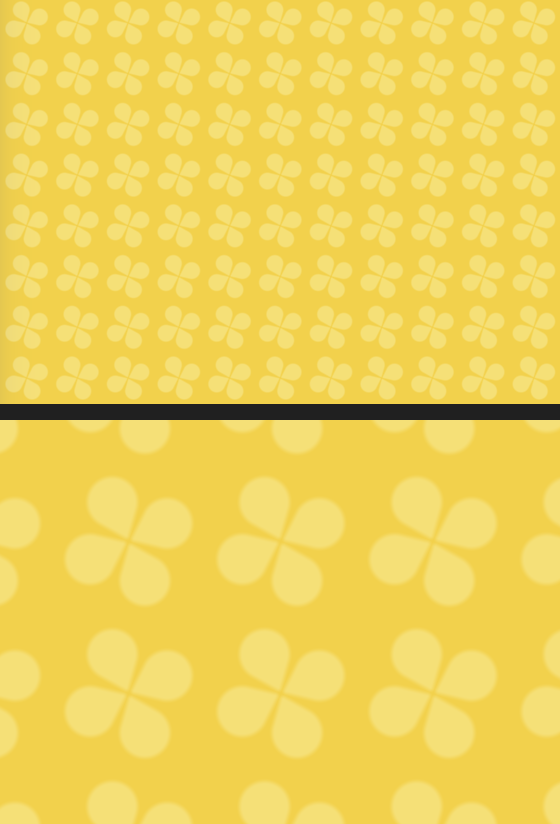
Top: the whole. Bottom: its middle third, enlarged.
Write a WebGL 2 fragment shader that draws this pattern.

```glsl
#version 300 es
precision highp float;
// Pale four-petal flowers in an even grid on warm yellow, with a soft shadow down the left side.

uniform vec2 u_resolution;
out vec4 fragColor;

// Colours
const vec3 GROUND = vec3(0.950, 0.820, 0.298);
const vec3 PETAL  = vec3(0.962, 0.878, 0.468);
const vec3 SHADE  = vec3(0.870, 0.765, 0.320);

// Grid, in canvas heights: about 11 flowers across and 8 down
const float PITCH = 0.12555;
const vec2 FIRST_FLOWER = vec2(0.0660, 0.9432);

// Flower, in grid cells
const float TIP_DISTANCE  = 0.045;
const float TIP_RADIUS    = 0.020;
const float BULB_DISTANCE = 0.279;
const float BULB_RADIUS   = 0.165;
const vec2 AXIS_ANGLES = radians(vec2(25.0, 112.5));
const float EDGE_SOFTNESS = 0.022;

// Side shadow
const float SHADE_WIDTH = 0.026;
const float SHADE_STRENGTH = 0.75;

// Distance to a teardrop along +x, from a small round tip to a large bulb
float teardrop(vec2 p) {
    p = vec2(p.x - TIP_DISTANCE, abs(p.y));
    float span = BULB_DISTANCE - TIP_DISTANCE;
    float slope = (TIP_RADIUS - BULB_RADIUS) / span;
    float rise = sqrt(1.0 - slope * slope);
    float along = dot(p, vec2(rise, -slope));
    if (along < 0.0) return length(p) - TIP_RADIUS;
    if (along > rise * span) return length(p - vec2(span, 0.0)) - BULB_RADIUS;
    return dot(p, vec2(slope, rise)) - TIP_RADIUS;
}

// Each axis carries two opposite petals
float flower(vec2 p) {
    float d = 1.0;
    for (int i = 0; i < 2; i++) {
        vec2 axis = vec2(cos(AXIS_ANGLES[i]), sin(AXIS_ANGLES[i]));
        vec2 q = vec2(dot(p, axis), dot(p, vec2(-axis.y, axis.x)));
        d = min(d, teardrop(vec2(abs(q.x), q.y)));
    }
    return d;
}

void main() {
    vec2 uv = gl_FragCoord.xy / u_resolution.y;

    // Cell coordinates centred on the nearest flower
    vec2 cell = fract((uv - FIRST_FLOWER) / PITCH + 0.5) - 0.5;
    float pixel = 1.0 / (u_resolution.y * PITCH);
    float soft = max(EDGE_SOFTNESS, 0.7 * pixel);
    float mask = 1.0 - smoothstep(-soft, soft, flower(cell));
    vec3 colour = mix(GROUND, PETAL, mask);

    // Shadow fading in from the left edge
    float shade = SHADE_STRENGTH * exp(-uv.x / SHADE_WIDTH);
    colour *= mix(vec3(1.0), SHADE / GROUND, shade);

    fragColor = vec4(colour, 1.0);
}
```
